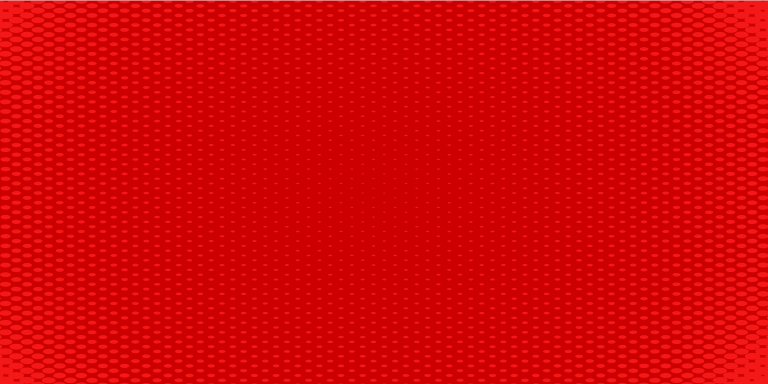
Give the GLSL for this background, as a WebGL 2 fragment shader.

```glsl
#version 300 es
precision highp float;
// Red halftone background: a staggered lattice of flat oval dots that are
// tiny near the centre and swell until they merge in the corners.
// Each pixel averages a small grid of samples to keep the dots smooth.

uniform vec2 u_resolution;
out vec4 outColor;

// Lengths are in canvas heights.
const vec3 BASE_RED = vec3(0.80, 0.0, 0.0);
const vec3 DOT_RED = vec3(0.955, 0.095, 0.095);
const vec3 RIM_COLOR = vec3(0.93, 0.62, 0.62);
const vec2 CELL = vec2(0.05635, 0.025);    // lattice period
const vec2 ANCHOR = vec2(0.6909, 0.6597);  // centre of one dot
const vec2 FOCUS_OFFSET = vec2(-0.02, 0.0);
const float VERTICAL_STRETCH = 1.5;
const float MIN_RADIUS = 0.05;             // radii in lattice cells
const float LINEAR_GROWTH = 0.13;
const float CORNER_GROWTH = 0.06;
const float CORNER_POWER = 6.0;
const float RIM_HEIGHT = 0.002;
const int SAMPLES = 4;                     // per axis

// Distance in cell units to the nearest dot centre of the staggered lattice.
float latticeDistance(vec2 p) {
    vec2 q = (p - ANCHOR) / CELL;
    vec2 even = fract(q + 0.5) - 0.5;
    vec2 odd = fract(q) - 0.5;
    return min(length(even), length(odd));
}

// Dot radius grows gently outwards, then steeply towards the corners.
float dotRadius(vec2 p, float aspect) {
    vec2 fromFocus = p - vec2(0.5 * aspect, 0.5) - FOCUS_OFFSET;
    float d = length(fromFocus * vec2(1.0, VERTICAL_STRETCH));
    return MIN_RADIUS + LINEAR_GROWTH * d + CORNER_GROWTH * pow(d, CORNER_POWER);
}

void main() {
    float aspect = u_resolution.x / u_resolution.y;
    float pixel = 1.0 / u_resolution.y;
    float softness = 0.125 * pixel / CELL.y;
    float dots = 0.0;
    float rim = 0.0;

    // Average coverage over the pixel.
    for (int j = 0; j < SAMPLES; j++) {
        for (int i = 0; i < SAMPLES; i++) {
            vec2 jitter = (vec2(i, j) + 0.5) / float(SAMPLES) - 0.5;
            vec2 p = (gl_FragCoord.xy + jitter) * pixel;
            float edge = latticeDistance(p) - dotRadius(p, aspect);
            dots += 1.0 - smoothstep(-softness, softness, edge);
            rim += step(1.0 - RIM_HEIGHT, p.y);
        }
    }
    float total = float(SAMPLES * SAMPLES);

    // Dots over the base, with a thin pale rim along the top.
    vec3 color = mix(BASE_RED, DOT_RED, dots / total);
    color = mix(color, RIM_COLOR, rim / total);
    outColor = vec4(color, 1.0);
}
```
